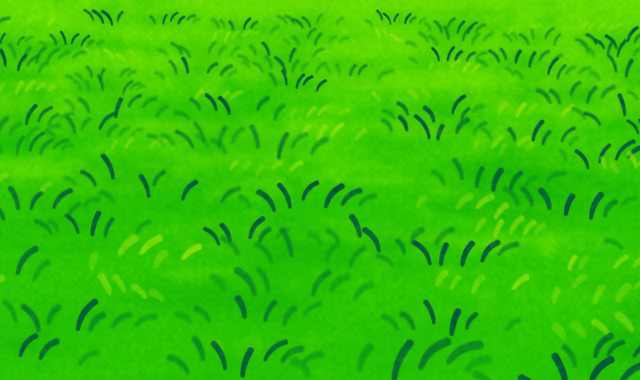
Write a Shadertoy shader that draws this texture.

```glsl
const vec3 GRASS = vec3(0.17, 0.775, 0.005);
const vec3 LIME = vec3(0.36, 0.85, 0.005);
const vec3 SHADE = vec3(0.07, 0.69, 0.02);
const vec3 LEAF = vec3(0.02, 0.58, 0.09);
const vec3 TEAL = vec3(0.0, 0.32, 0.245);
const vec3 YELLOW = vec3(0.62, 0.90, 0.05);

const int ROWS = 20;
const int BLADES = 7;

float hash(vec2 p) {
    return fract(sin(dot(p, vec2(127.1, 311.7))) * 43758.5453);
}

float noise(vec2 p) {
    vec2 cell = floor(p);
    vec2 f = fract(p);
    f = f * f * (3.0 - 2.0 * f);
    float low = mix(hash(cell), hash(cell + vec2(1, 0)), f.x);
    float high = mix(hash(cell + vec2(0, 1)), hash(cell + vec2(1, 1)), f.x);
    return mix(low, high, f.y);
}

float fbm(vec2 p) {
    return 0.55 * noise(p) + 0.3 * noise(p * 2.1 + 7.3) + 0.15 * noise(p * 4.3 + 3.1);
}

// Distance to an arched stroke that leaves the origin at an angle from vertical
float bladeDistance(vec2 p, float angle, float len, float radius, float bend) {
    float c = cos(angle), s = sin(angle);
    vec2 q = vec2(c * p.x - s * p.y, s * p.x + c * p.y);
    float along = clamp(q.y / len, 0.0, 1.0);
    q.x += bend * len * 4.0 * along * (1.0 - along);
    q.y -= along * len;
    return length(q) - radius * mix(0.6, 1.0, sqrt(along));
}

// Meadow ground: bright bands far away, mottled paint near
vec3 ground(vec2 p) {
    float bands = fbm(p * vec2(1.6, 11.0) + 4.0);
    float mottle = fbm(p * 18.0);
    float level = p.y * 0.72 + (bands - 0.5) * 0.95 + (mottle - 0.5) * 0.4 + 0.14;
    float light = smoothstep(0.35, 1.0, level);
    vec3 color = mix(GRASS, LIME, light * 1.2);
    float dim = smoothstep(0.52, 0.8, fbm(p * vec2(3.0, 9.0) + 31.0));
    color = mix(color, SHADE, 0.5 * dim * (1.0 - light));
    float grain = noise(p * 190.0) + noise(p * 95.0) - 1.0;
    return color + grain * vec3(0.05, 0.028, 0.0);
}

// A fan of strokes, dark in the middle and fading to the flanks
vec3 paintTuft(vec3 color, vec2 p, vec2 seed, float size, float pixel) {
    float kind = hash(seed + 2.7);
    if (kind < 0.05) return color;
    bool sunlit = kind < 0.26;
    float strength = mix(0.3, 1.45, hash(seed + 5.1));
    float side = hash(seed + 8.3) < 0.3 ? -1.0 : 1.0;
    float split = (hash(seed + 6.1) - 0.65) * 0.9;

    // Soft shade around the roots
    if (!sunlit) {
        vec2 q = p * vec2(0.6, 1.6) / size;
        color = mix(color, SHADE, 0.3 * exp(-dot(q, q)));
    }

    for (int i = 0; i < BLADES; i++) {
        vec2 id = seed + vec2(float(i) * 3.17, float(i) * 1.43);
        float t = 2.0 * float(i) / float(BLADES - 1) - 1.0;
        float flank = abs(t);
        float r1 = hash(id + 11.0), r2 = hash(id + 23.0), r3 = hash(id + 37.0);
        if (r3 < 0.12 || (sunlit && flank > 0.8)) continue;

        // Strokes lean away from the parting of the tuft
        vec2 root = size * vec2(t * 1.6 + (r1 - 0.5) * 0.3, (r2 - 0.5) * 0.45 - 0.25);
        float lean = t < split ? -1.0 : 1.0;
        float angle = lean * (0.38 + 0.5 * abs(t - split)) + (r2 - 0.5) * 0.4;
        angle = clamp(angle, -1.15, 1.2);
        float len = size * (0.78 - 0.25 * flank) * mix(0.65, 1.2, r1);
        float radius = size * mix(0.07, 0.1, r3);
        float dark = clamp(strength * (1.15 - flank) + (r1 - 0.5) * 0.5, 0.0, 1.0);
        float soft = mix(0.007, 0.0022, dark);
        float cover = mix(0.6, 0.98, dark);
        vec3 ink = mix(LEAF, TEAL, smoothstep(0.05, 0.85, dark));

        if (sunlit) {
            angle = side * (0.7 + 0.3 * t) + (r2 - 0.5) * 0.5;
            len *= 0.68;
            radius *= 1.15;
            soft = 0.004;
            cover = mix(0.4, 0.9, r1) * mix(1.0, 0.6, r3);
            ink = YELLOW;
        }
        float bend = (sunlit ? 0.07 : 0.12) * clamp(angle * 1.6, -1.0, 1.0);
        float d = bladeDistance(p - root, angle, len, radius, bend);
        float edge = max(soft, pixel);
        float dry = 0.92 + 0.25 * (noise(p * 110.0 + id) - 0.5);
        float mask = 1.0 - smoothstep(-edge, edge, d);
        color = mix(color, ink, min(cover * dry, 1.0) * mask);
    }
    return color;
}

void mainImage(out vec4 fragColor, in vec2 fragCoord) {
    vec2 p = fragCoord / iResolution.y;
    float pixel = 1.0 / iResolution.y;
    vec3 color = ground(p);

    // Rows of tufts from far to near, growing towards the viewer
    float rowY = 0.94;
    for (int row = 0; row < ROWS; row++) {
        float size = mix(0.122, 0.04, rowY);
        float width = size * 4.2;
        if (abs(p.y - rowY) < size * 2.2) {
            float shift = hash(vec2(float(row), 9.0));
            float cell = floor(p.x / width + shift);
            for (int k = -1; k <= 1; k++) {
                vec2 seed = vec2(cell + float(k), float(row) * 5.3 + 1.0);
                vec2 jitter = vec2(hash(seed + 0.3), hash(seed + 0.9)) - 0.5;
                float x = (seed.x + 0.5 - shift + jitter.x * 0.25) * width;
                vec2 center = vec2(x, rowY + jitter.y * size * 0.6);
                float scale = size * mix(0.82, 1.15, hash(seed + 1.7));
                color = paintTuft(color, p - center, seed, scale, pixel);
            }
        }
        rowY -= size * 0.86;
    }
    fragColor = vec4(clamp(color, 0.0, 1.0), 1.0);
}
```
